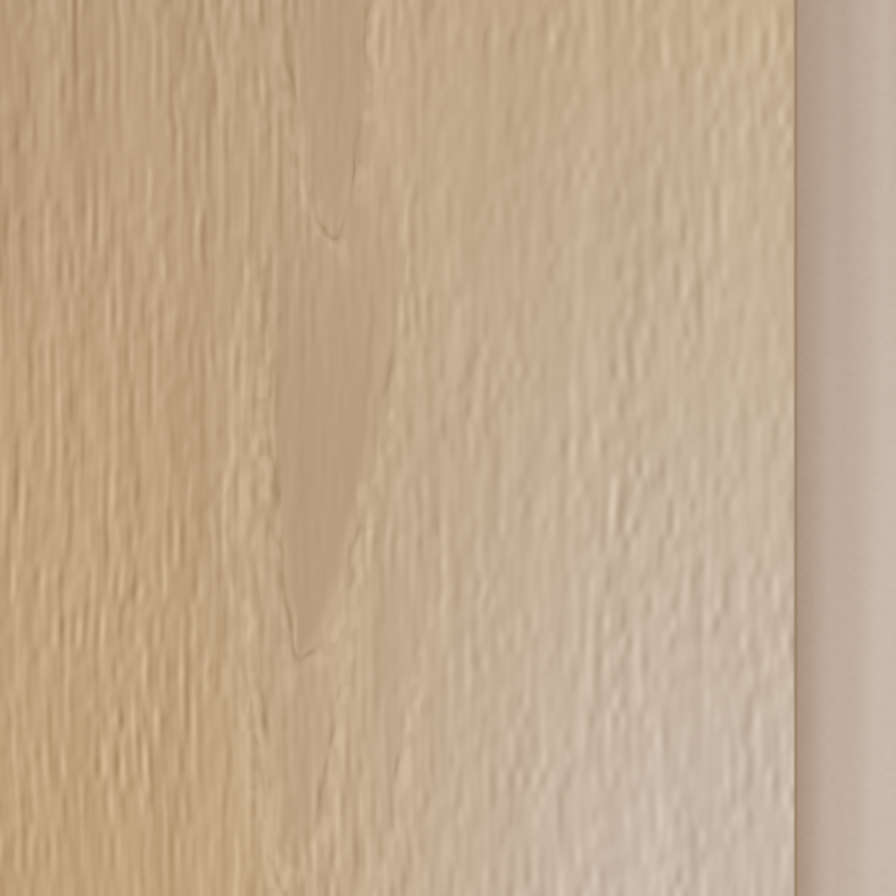
Reproduce this texture procedurally as a WebGL 2 fragment shader.

```glsl
#version 300 es
precision highp float;
// Pale oak board with nested cathedral grain, beside a smooth rounded trim strip.

uniform vec2 u_resolution;
out vec4 outColor;

// Board colours at the four corners
const vec3 TOP_LEFT = vec3(0.716, 0.608, 0.484);
const vec3 TOP_RIGHT = vec3(0.770, 0.680, 0.560);
const vec3 LOW_LEFT = vec3(0.750, 0.632, 0.482);
const vec3 LOW_RIGHT = vec3(0.785, 0.727, 0.672);
const vec3 HEARTWOOD = vec3(0.703, 0.595, 0.482);

// Trim strip
const float SEAM_X = 0.888;
const float SEAM_WIDTH = 0.0025;
const vec3 SEAM_COLOR = vec3(0.58, 0.48, 0.38);
const vec3 TRIM_DARK = vec3(0.672, 0.582, 0.508);
const vec3 TRIM_LIGHT = vec3(0.782, 0.724, 0.672);

// Grain: cells per canvas width and height
const vec2 FIBRE_SCALE = vec2(150.0, 20.0);
const vec2 PORE_SCALE = vec2(108.0, 46.0);
const vec2 STREAK_SCALE = vec2(56.0, 2.2);
const vec2 LIGHT_STEP = vec2(0.0023, -0.0013);
const float RELIEF = 0.094;
const float STREAK = 0.042;
const float LINE_DARKNESS = 0.070;

// Growth arcs: tip x, tip y, left spread, right spread
const int ARC_COUNT = 4;
const vec4 ARCS[ARC_COUNT] = vec4[](
  vec4(0.375, 0.735, 0.125, 0.080),
  vec4(0.335, 0.265, 0.065, 0.180),
  vec4(0.325, 0.035, 0.075, 0.120),
  vec4(0.360, -0.080, 0.150, 0.178));
const vec4 PATCH_STRENGTH = vec4(0.6, 1.0, 0.35, 0.15);

float hash(vec2 cell) {
  uvec2 q = uvec2(ivec2(cell)) * uvec2(1597334673u, 3812015801u);
  uint n = (q.x ^ q.y) * 1597334673u;
  n = (n ^ (n >> 15)) * 2246822519u;
  return float((n ^ (n >> 13)) >> 8) / 16777216.0;
}

float noise(vec2 p) {
  vec2 i = floor(p), f = fract(p);
  f = f * f * (3.0 - 2.0 * f);
  return mix(mix(hash(i), hash(i + vec2(1, 0)), f.x),
             mix(hash(i + vec2(0, 1)), hash(i + vec2(1, 1)), f.x), f.y);
}

// Surface height: long fibres on the left, short pores on the right
float grainHeight(vec2 p) {
  float fibres = noise(p * FIBRE_SCALE) + 0.6 * noise(p * FIBRE_SCALE * vec2(0.7, 2.8) + 31.0);
  float pores = noise(p * PORE_SCALE + 7.0) + 0.7 * noise(p * PORE_SCALE * vec2(0.85, 0.25) + 53.0);
  return mix(fibres, pores, smoothstep(0.25, 0.7, p.x));
}

// Signed distance to a lopsided parabola, positive inside
float arcDistance(vec2 p, vec4 arc) {
  vec2 d = p - arc.xy;
  float spread = d.x < 0.0 ? arc.z : arc.w;
  float slope = d.x / (spread * spread);
  return (d.y - d.x * slope) / length(vec2(2.0 * slope, 1.0));
}

vec3 boardColor(vec2 p) {
  float across = smoothstep(0.08, 0.82, p.x + 0.06 * (noise(p * 3.0) - 0.5));
  vec3 color = mix(mix(LOW_LEFT, LOW_RIGHT, across), mix(TOP_LEFT, TOP_RIGHT, across), p.y);

  // Gentle waver keeps the fibres from running dead straight
  vec2 q = p;
  q.x += 0.010 * (noise(p * vec2(7.0, 4.0)) - 0.5) + 0.003 * (noise(p * vec2(30.0, 26.0)) - 0.5);

  // Smooth heartwood patches, ragged at the rim, with broken soft lines
  float ragged = 0.006 * (noise(p * vec2(90.0, 42.0) + 3.0) - 0.5);
  float heart = 0.0, line = 0.0, rim = 0.0;
  for (int i = 0; i < ARC_COUNT; i++) {
    float d = arcDistance(q, ARCS[i]) + ragged;
    float h = p.y - ARCS[i].y;
    float fade = 1.0 - smoothstep(0.22, 0.62, h);
    float broken = smoothstep(0.32, 0.72, noise(p * vec2(30.0, 19.0) + float(i) * 17.0));
    float flecks = smoothstep(0.3, 0.7, noise(p * vec2(110.0, 62.0) + float(i) * 29.0));
    heart = max(heart, smoothstep(-0.002, 0.022, d) * fade * PATCH_STRENGTH[i]);
    line = max(line, exp(-pow(d / 0.0034, 2.0)) * mix(0.12, 1.0, broken) * mix(0.35, 1.0, fade)
                     * mix(0.5, 1.0, flecks));
    rim = max(rim, exp(-pow((d + 0.009) / 0.006, 2.0)) * flecks * fade);
  }
  color = mix(color, HEARTWOOD, 0.75 * heart);

  // Embossed grain lit from the side, plus long tonal streaks
  float relief = grainHeight(q + LIGHT_STEP) - grainHeight(q - LIGHT_STEP);
  float patchy = mix(0.5, 1.2, noise(p * vec2(13.0, 7.0) + 11.0));
  float streak = noise(q * STREAK_SCALE) + 0.7 * noise(q * STREAK_SCALE * vec2(2.3, 3.0)) - 0.85;
  float board = noise(p * vec2(11.0, 1.3) + 5.0) - 0.5;
  float shade = RELIEF * relief * patchy * (1.0 - 0.82 * heart);
  shade += STREAK * streak * mix(1.0, 0.45, across) * (1.0 - 0.7 * heart);
  shade += 0.028 * board + 0.034 * rim - LINE_DARKNESS * line;
  return color + shade * vec3(0.95, 1.0, 1.05);
}

vec3 trimColor(vec2 p) {
  float t = (p.x - SEAM_X) / (1.0 - SEAM_X);
  float bands = 0.14 * (noise(vec2(t * 8.0, p.y * 0.8)) - 0.5);
  float glow = 0.05 + 0.34 * smoothstep(0.0, 0.4, t) + 0.38 * smoothstep(0.45, 0.9, t);
  glow += 0.38 * (1.0 - p.y) * smoothstep(0.0, 0.35, t);
  float speckle = 0.012 * (noise(p * 170.0) - 0.5);
  return mix(TRIM_DARK, TRIM_LIGHT, clamp(glow + bands, 0.0, 1.0)) + speckle;
}

void main() {
  vec2 p = gl_FragCoord.xy / u_resolution;
  float edge = 1.0 / u_resolution.x;
  vec3 color = mix(boardColor(p), trimColor(p), smoothstep(-edge, edge, p.x - SEAM_X));
  float seam = 1.0 - smoothstep(0.0, SEAM_WIDTH + edge, abs(p.x - SEAM_X));
  outColor = vec4(mix(color, SEAM_COLOR, 0.75 * seam), 1.0);
}
```
